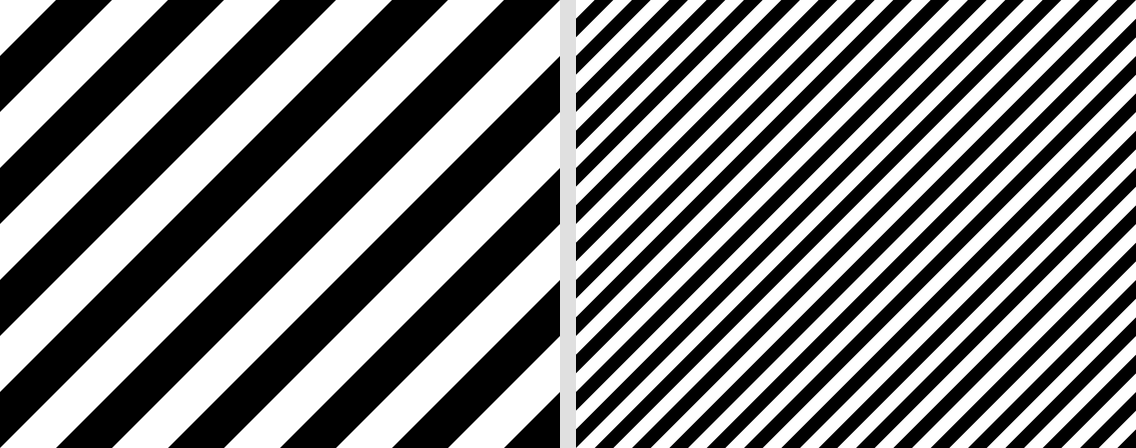
Left, the tile; right, the same tile 3 across and 3 down.
Reproduce this pattern procedurally as a Shadertoy shader.

```glsl
const vec2 REPEATS = vec2(5.0, 4.0);   // whole stripe periods across and down
const float WHITE_SHARE = 0.5;         // white part of one period
const float EDGE_PIXELS = 1.0;         // width of the smoothed edge
const vec3 WHITE = vec3(1.0);
const vec3 BLACK = vec3(0.0);

// Signed distance to the white band, in periods; positive inside.
float whiteBand(float phase) {
    float fromCentre = abs(fract(phase - 0.5 * WHITE_SHARE + 0.5) - 0.5);
    return 0.5 * WHITE_SHARE - fromCentre;
}

void mainImage(out vec4 fragColor, in vec2 fragCoord) {
    vec2 uv = fragCoord / iResolution.xy;

    // Diagonal phase, rising to the right
    float phase = REPEATS.x * uv.x - REPEATS.y * uv.y;

    // Phase change over one pixel, measured across the stripe
    float pixel = length(REPEATS / iResolution.xy);

    float coverage = clamp(whiteBand(phase) / (EDGE_PIXELS * pixel) + 0.5, 0.0, 1.0);
    fragColor = vec4(mix(BLACK, WHITE, coverage), 1.0);
}
```
